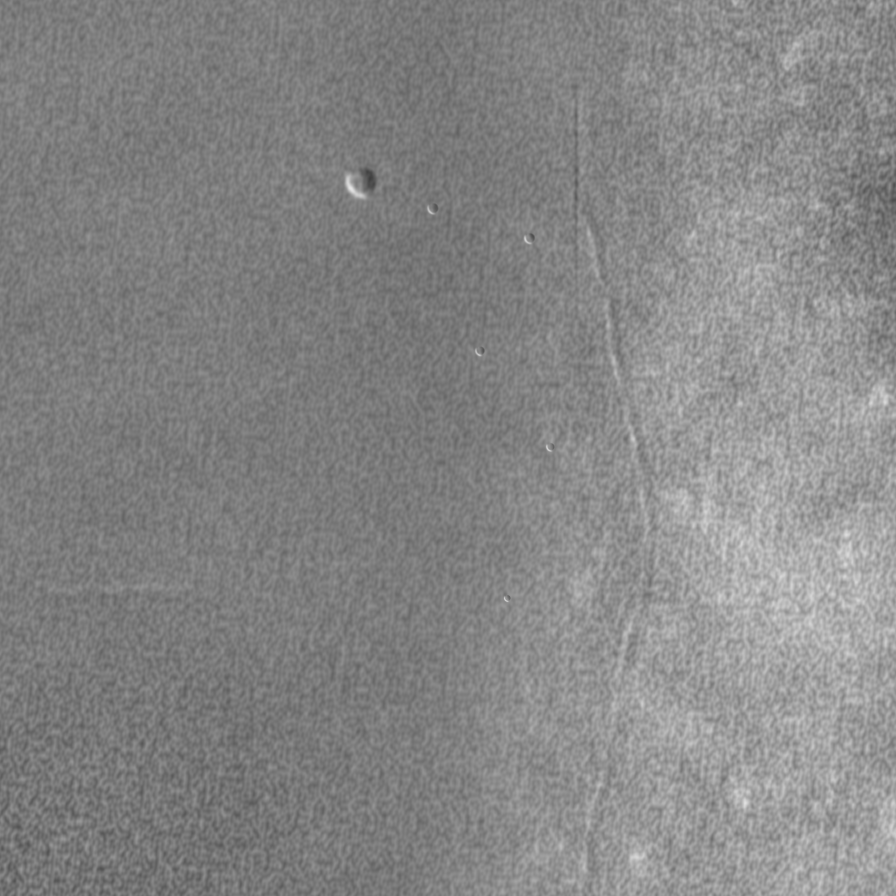
This texture is drawn by a WebGL 1 fragment shader. Its source:

```glsl
precision highp float;
uniform vec2 u_resolution;

#define BASE_TONE 0.488
#define BRIGHT_LIFT 0.085
#define CLOUD_CONTRAST 0.17
#define GRAIN_CONTRAST 0.105
#define GRAIN_FREQ vec2(215.0, 150.0)
#define STREAK_FREQ vec2(120.0, 24.0)
#define SHEAR 0.1
#define RIDGE_BEND vec2(0.726, 0.41)
#define RIDGE_SLOPE 0.205
#define CRATER_POS vec2(0.405, 0.798)
#define CRATER_RADIUS 0.017
#define PIT_COUNT 5

vec2 hash2(vec2 p) {
  vec3 q = fract(p.xyx * vec3(0.1031, 0.103, 0.0973));
  q += dot(q, q.yzx + 33.33);
  return fract((q.xx + q.yz) * q.zy);
}

float cornerDot(vec2 cell, vec2 offset) {
  float angle = 6.2832 * hash2(cell).x;
  return dot(vec2(cos(angle), sin(angle)), offset);
}

// Gradient noise, roughly -0.7 to 0.7
float noise(vec2 p) {
  vec2 i = floor(p), f = p - i;
  vec2 w = f * f * f * (f * (f * 6.0 - 15.0) + 10.0);
  vec2 e = vec2(1.0, 0.0);
  return mix(
    mix(cornerDot(i, f), cornerDot(i + e, f - e), w.x),
    mix(cornerDot(i + e.yx, f - e.yx), cornerDot(i + 1.0, f - 1.0), w.x), w.y);
}

float fbm(vec2 p) {
  float sum = 0.0, amp = 0.6;
  for (int i = 0; i < 5; i++) {
    sum += amp * noise(p);
    p = p * 2.03 + 17.3;
    amp *= 0.58;
  }
  return sum;
}

float blob(vec2 p, vec2 center, vec2 size) {
  vec2 d = (p - center) / size;
  return exp(-dot(d, d));
}

// Bowl lit from the lower left: dark far side, bright near rim
float crater(vec2 p, vec2 center, float radius) {
  vec2 d = (p - center) / radius;
  float r = length(d);
  float side = dot(d, normalize(vec2(1.0, 0.3)));
  float bowl = 1.0 - smoothstep(0.65, 1.05, r);
  float rim = exp(-pow((r - 0.95) / 0.24, 2.0));
  float litRim = rim * smoothstep(0.1, 0.9, -dot(d, vec2(0.8, 0.6)));
  return litRim * 0.36 - bowl * smoothstep(-0.4, 0.7, side) * 0.27 + bowl * 0.05;
}

// Thin bright crest with a softer shadow on its right
float crest(float dist, float width) {
  return exp(-pow(dist / width, 2.0)) - 0.45 * exp(-pow((dist - 2.6 * width) / (1.8 * width), 2.0));
}

float ridgeOffset(vec2 p) {
  float wander = 0.009 * noise(vec2(p.y * 14.0, 3.7)) + 0.003 * noise(vec2(p.y * 60.0, 8.2));
  return p.x - RIDGE_BEND.x + RIDGE_SLOPE * abs(p.y - RIDGE_BEND.y) - wander;
}

void main() {
  vec2 uv = gl_FragCoord.xy / u_resolution;
  vec2 slanted = vec2(uv.x - SHEAR * uv.y, uv.y);
  float ridge = ridgeOffset(uv);

  // Smooth plain on the left, rough bright ground on the right
  float rough = smoothstep(0.48, 0.85, uv.x + 0.1 * (0.4 - uv.y));
  float corner = blob(uv, vec2(0.0), vec2(0.4, 0.24));
  float tone = BASE_TONE + BRIGHT_LIFT * rough;
  tone += 0.035 * smoothstep(-0.005, 0.02, ridge) * smoothstep(0.8, 0.5, uv.y);
  tone += 0.04 * blob(uv, vec2(0.58, 0.14), vec2(0.12, 0.3));
  tone += 0.06 * blob(uv, vec2(0.88, 0.38), vec2(0.16, 0.2));
  tone -= 0.025 * blob(uv, vec2(0.47, 0.65), vec2(0.08, 0.4));
  tone -= 0.13 * blob(uv, vec2(1.02, 0.78), vec2(0.09, 0.3));
  tone -= 0.04 * corner;

  // Broad clouds and wispy bright patches
  float clouds = fbm(slanted * vec2(6.0, 7.0) + 4.0);
  tone += CLOUD_CONTRAST * clouds * mix(0.22, 1.0, rough);
  float wisps = fbm(slanted * vec2(17.0, 13.0) + 31.0);
  tone += 0.16 * rough * smoothstep(0.12, 0.5, wisps);

  // Fine grain and upright streaks
  float grain = noise(slanted * GRAIN_FREQ) + 0.55 * noise(slanted * GRAIN_FREQ * 0.53 + 71.0);
  float streaks = noise(slanted * STREAK_FREQ + 9.0);
  float strength = 0.85 + 0.7 * rough + 0.7 * corner;
  tone += GRAIN_CONTRAST * strength * (grain + 0.4 * streaks);

  // Long bent ridge, upright fault and faint level swell
  float broken = 0.65 + 0.7 * noise(vec2(uv.y * 28.0, 5.5));
  tone += 0.14 * broken * crest(ridge, 0.0032) * smoothstep(0.77, 0.74, uv.y);
  float faultSpan = smoothstep(0.63, 0.73, uv.y) * (1.0 - 0.7 * smoothstep(0.85, 0.95, uv.y));
  tone -= 0.075 * faultSpan * crest(uv.x - 0.643, 0.002);
  float swell = uv.y - 0.343 - 0.008 * noise(vec2(uv.x * 40.0, 2.5));
  tone += 0.045 * crest(-swell, 0.004) * smoothstep(0.03, 0.06, uv.x) * smoothstep(0.25, 0.21, uv.x);

  // One crater and a scatter of small pits
  tone += crater(uv, CRATER_POS, CRATER_RADIUS);
  for (int i = 0; i < PIT_COUNT; i++) {
    vec2 h = hash2(vec2(float(i) * 7.0 + 3.0, 11.0));
    vec2 center = vec2(0.38, 0.3) + vec2(0.27, 0.53) * h;
    tone += 0.8 * crater(uv, center, 0.0035 + 0.003 * h.y);
  }

  gl_FragColor = vec4(vec3(clamp(tone, 0.0, 1.0)), 1.0);
}
```
